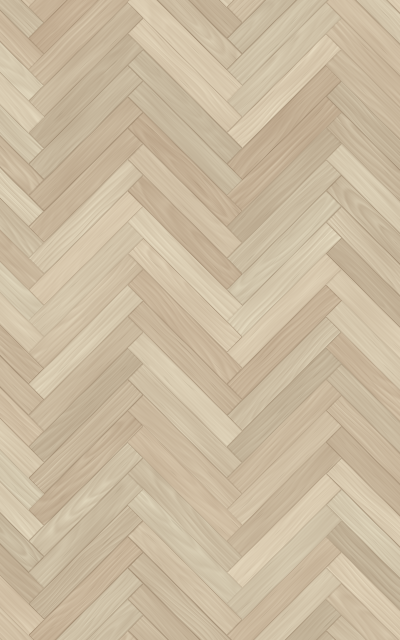
Reproduce this texture procedurally as a WebGL 1 fragment shader.

```glsl
precision highp float;
// Pale ash herringbone floor: two plank directions meet in vertical zigzags.
// Each point is folded into plank coordinates, then shaded with a random tone,
// cathedral growth rings, long fibre streaks and a faint uneven joint.
uniform vec2 u_resolution;

const float PLANK = 6.313; // plank length in plank widths

vec3 hash3(vec2 p) {
  vec3 q = fract(vec3(p.xyx) * vec3(0.1031, 0.1030, 0.0973));
  q += dot(q, q.yxz + 33.33);
  return fract((q.xxy + q.yzz) * q.zyx);
}

float corner(vec2 cell, vec2 offset) {
  return dot(hash3(cell).xy * 2.0 - 1.0, offset);
}

// Gradient noise, roughly -0.7 to 0.7
float noise(vec2 p) {
  vec2 i = floor(p), f = p - i;
  vec2 w = f * f * f * (f * (f * 6.0 - 15.0) + 10.0);
  vec2 e = vec2(1.0, 0.0);
  return mix(mix(corner(i, f), corner(i + e, f - e), w.x),
             mix(corner(i + e.yx, f - e.yx), corner(i + 1.0, f - 1.0), w.x), w.y);
}

// Returns position along and across the plank, then its two-part id
vec4 herringbone(vec2 p) {
  float side = p.x - p.y;
  float m = floor((side + 1.0) / (2.0 * PLANK));
  vec2 q = p + vec2(-m, m) * PLANK;
  float row = floor(q.y);
  float along = q.x - row;
  if (along >= 0.0 && along < PLANK)
    return vec4(along, q.y - row, row + 100.0, m * 2.0 + 20.0);

  m = floor(side / (2.0 * PLANK));
  q = p + vec2(-m, m) * PLANK - vec2(PLANK, 1.0 - PLANK);
  row = floor(q.x);
  return vec4(q.y - row, q.x - row, row + 100.0, m * 2.0 + 21.0);
}

// Wood tone from 0 (dark) to 1 (light)
float woodTone(vec2 g, vec3 rnd, vec3 rnd2) {
  vec2 shift = rnd.zx * 90.0 + 20.0;
  float broad = noise(g * vec2(0.3, 1.5) + shift);
  float warp = noise(g * vec2(0.45, 1.8) + shift.yx);

  // Rings: nested long ellipses, nearly straight when centred off the plank
  vec2 heart = vec2(PLANK * rnd2.x, mix(-1.2, 2.2, rnd2.y));
  float radius = length((g - heart) * vec2(0.15, 1.0)) + 0.2 * warp;
  float phase = 6.2832 * radius * mix(4.0, 6.0, rnd2.z);
  float ring = sin(phase + 0.7 * sin(phase));
  float ringStrength = mix(0.04, 0.15, rnd.y) * (0.8 + broad);

  // Fibre: streaks much longer than wide, bending slightly with the rings
  vec2 f = g + vec2(0.0, 0.06 * warp);
  float fibre = noise(f * vec2(0.3, 8.0) + shift)
              + 0.7 * noise(f * vec2(0.6, 15.0) + shift.yx);
  float tone = 0.6 + 0.62 * (rnd.x - 0.5);
  return tone + 0.26 * broad + ringStrength * ring + 0.22 * fibre;
}

void main() {
  // Plank-width units, turned by 45 degrees
  vec2 p = gl_FragCoord.xy / u_resolution.y * 28.81 - vec2(1.988, 0.915);
  float pixel = 28.81 / u_resolution.y;
  vec4 plank = herringbone(vec2(p.x + p.y, p.y - p.x) * 0.70711);
  vec2 g = plank.xy;
  vec3 rnd = hash3(plank.zw * vec2(1.7, 5.3));
  vec3 rnd2 = hash3(plank.wz * vec2(7.1, 2.9) + 41.0);

  float tone = clamp(woodTone(g, rnd, rnd2), -0.05, 1.15);
  vec3 color = mix(vec3(0.705, 0.622, 0.518), vec3(0.87, 0.82, 0.718), tone);

  // Some planks lean rosy, others slightly straw coloured
  color += (rnd.z - 0.5) * vec3(0.014, -0.008, -0.012);

  // Rare dark pores drawn out along the fibre
  float pore = smoothstep(0.3, 0.55, noise(g * vec2(0.9, 13.0) + rnd2.xy * 70.0));
  color -= 0.035 * pore;

  // Thin joints, uneven from plank to plank and along each edge
  vec2 edge = min(g, vec2(PLANK, 1.0) - g);
  float joint = 1.0 - smoothstep(0.01, 0.01 + pixel, min(edge.x, edge.y));
  float wear = mix(0.12, 0.42, rnd2.z) * (1.0 + noise(g * vec2(0.8, 2.0) + 9.0));
  color = mix(color, vec3(0.55, 0.46, 0.36), joint * wear);

  gl_FragColor = vec4(color, 1.0);
}
```
